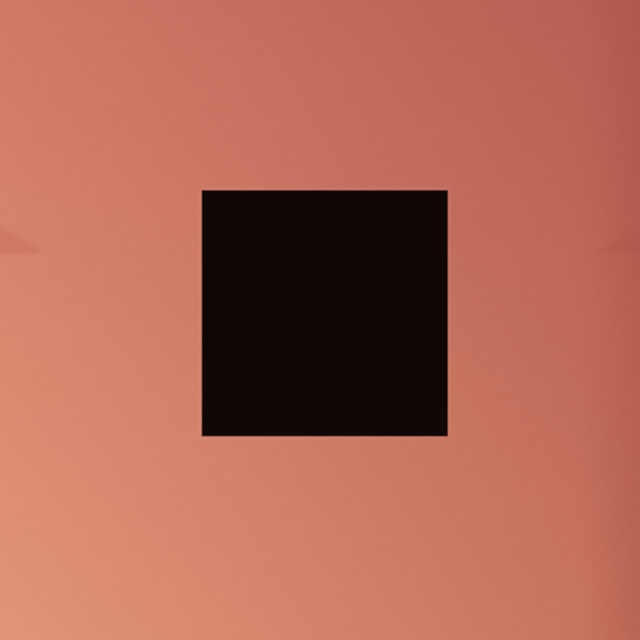
A WebGL 1 fragment shader for this background:

```glsl
precision highp float;
// A near-black square on a softly lit coral wall with a shaded right edge.

uniform vec2 u_resolution;

float hash(vec2 p) {
    vec3 q = fract(vec3(p.xyx) * 0.1031);
    q += dot(q, q.yzx + 33.33);
    return fract((q.x + q.y) * q.z);
}

float valueNoise(vec2 p) {
    vec2 cell = floor(p);
    vec2 f = fract(p);
    f = f * f * (3.0 - 2.0 * f);
    float low = mix(hash(cell), hash(cell + vec2(1.0, 0.0)), f.x);
    float high = mix(hash(cell + vec2(0.0, 1.0)), hash(cell + 1.0), f.x);
    return mix(low, high, f.y);
}

float boxDistance(vec2 p, vec2 halfSize) {
    vec2 d = abs(p) - halfSize;
    return length(max(d, 0.0)) + min(max(d.x, d.y), 0.0);
}

// Light falls off from the lower left corner to the upper right
vec3 wallColor(vec2 uv) {
    vec3 wall = vec3(0.885, 0.585, 0.475)
              - vec3(0.11, 0.14, 0.11) * uv.x
              - vec3(0.07, 0.11, 0.075) * uv.y
              + vec3(0.0, 0.03, 0.03) * uv.x * uv.y;
    float edgeShade = smoothstep(0.89, 1.02, uv.x);
    return wall - vec3(0.05, 0.05, 0.04) * edgeShade * (1.0 - 0.6 * uv.y);
}

// Faint wedge-shaped shadow, flat below and sloping down above
float wedgeShadow(vec2 uv) {
    float top = mix(0.648, 0.612, uv.x / 0.07);
    return smoothstep(0.601, 0.608, uv.y)
         * (1.0 - smoothstep(top - 0.012, top + 0.006, uv.y))
         * (1.0 - smoothstep(0.05, 0.075, uv.x));
}

void main() {
    vec2 uv = gl_FragCoord.xy / u_resolution;
    float pixel = 1.0 / min(u_resolution.x, u_resolution.y);

    vec3 color = wallColor(uv);
    color -= vec3(0.03, 0.04, 0.03) * wedgeShadow(uv);
    color -= 0.012 * wedgeShadow(vec2(1.0 - uv.x, uv.y));

    // Fine surface grain
    color += 0.008 * (valueNoise(uv * 170.0) - 0.5);

    // Dark square with a thin light rim
    float d = boxDistance(uv - vec2(0.5075, 0.5105), vec2(0.192));
    color += 0.025 * (1.0 - smoothstep(0.002, 0.007, d));
    vec3 squareColor = mix(vec3(0.064, 0.032, 0.016), vec3(0.064, 0.025, 0.02), uv.y);
    float edge = max(pixel, 0.002);
    color = mix(squareColor, color, smoothstep(-edge, edge, d));

    gl_FragColor = vec4(color, 1.0);
}
```
